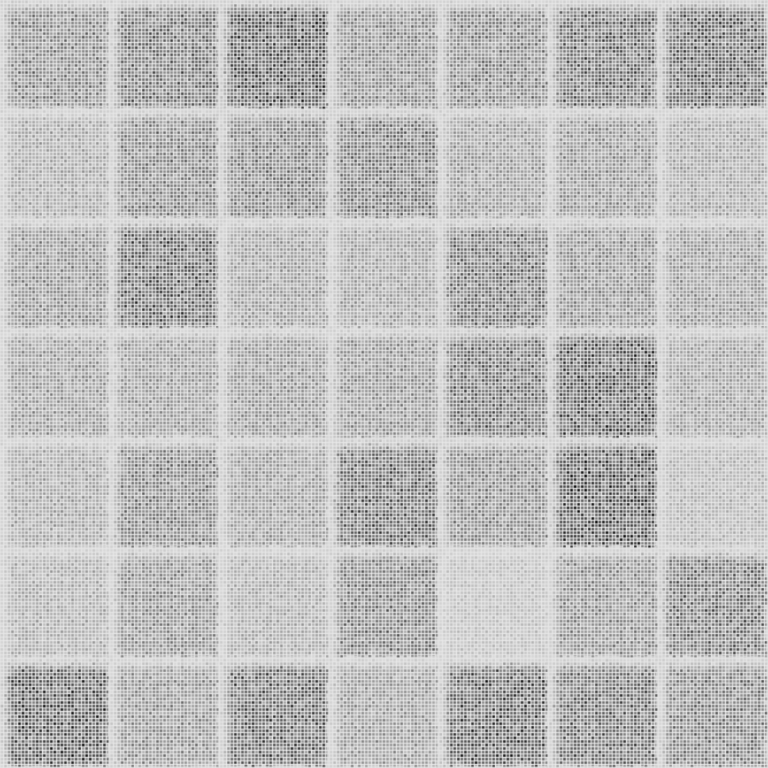
Write a Shadertoy shader that draws this pattern.

```glsl
// Grey woven mosaic: 7 x 7 square patches of varied depth with soft pale gutters.
#define TILES 7.0          // patches across and down
#define STITCHES 31.0      // stitches per patch
#define PLAID 9.0          // coarse thread bands per patch
#define PLAID_DEPTH 0.06   // strength of the thread bands
#define GROUND 0.90        // pale grey of the bare threads
#define MIN_DEPTH 0.04     // faint weave left in the gutters
#define PALEST 0.03        // depth of the palest patch
#define DEPTH_RANGE 0.26   // spread of patch darkness
#define FADE_END 0.15      // end of the soft left and top fade
#define CRISP_START 0.965  // start of the sharper right and bottom edge
#define FRAY 0.025         // raggedness of the patch edges
#define WEAVE_MEAN 0.85    // average weave, used when stitches get too small

const float PI = 3.14159265;

float hash(vec2 p) {
    return fract(sin(dot(p, vec2(12.9898, 78.233))) * 43758.5453);
}

// Most patches are mid grey, with a few paler or darker ones.
float patchDepth(vec2 id) {
    float level = 0.5 * (hash(id + 3.7) + hash(id + 41.3));
    return PALEST + DEPTH_RANGE * level;
}

// Soft on the left and top, sharper on the right and bottom.
float patchMask(vec2 local, float fray) {
    vec2 t = vec2(local.x, 1.0 - local.y) + fray;
    vec2 m = smoothstep(0.0, FADE_END, t)
           * (1.0 - smoothstep(CRISP_START, 0.995, t));
    return m.x * m.y;
}

// Crossing threads with pits between them; every second pit is deeper.
float weave(vec2 stitch, vec2 id, vec2 p) {
    vec2 gap = abs(sin(PI * stitch));
    float pit = mix(gap.x * gap.y, 0.5 * (gap.x + gap.y), 0.5);
    float over = mod(id.x + id.y, 2.0);
    float strength = mix(0.65, 1.35, hash(id)) * mix(0.85, 1.15, over);
    vec2 bands = cos(2.0 * PI * PLAID * p);
    return 1.75 * strength * pit - 0.06
         + PLAID_DEPTH * (bands.x + bands.y);
}

void mainImage(out vec4 fragColor, in vec2 fragCoord) {
    vec2 p = fragCoord / iResolution.xy * TILES;
    vec2 stitch = p * STITCHES;
    vec2 id = floor(stitch);

    // Patch tone and frayed gutter
    float fray = FRAY * (hash(id + 7.1) - 0.5);
    float depth = MIN_DEPTH + patchDepth(floor(p)) * patchMask(fract(p), fray);

    // Blend to the average tone once stitches approach the sampling limit
    float stitchStep = TILES * STITCHES / min(iResolution.x, iResolution.y);
    float coarse = smoothstep(0.6, 1.2, stitchStep);
    float cloth = mix(weave(stitch, id, p), WEAVE_MEAN, coarse);

    float grey = clamp(GROUND - depth * cloth, 0.0, 1.0);
    fragColor = vec4(vec3(grey), 1.0);
}
```
